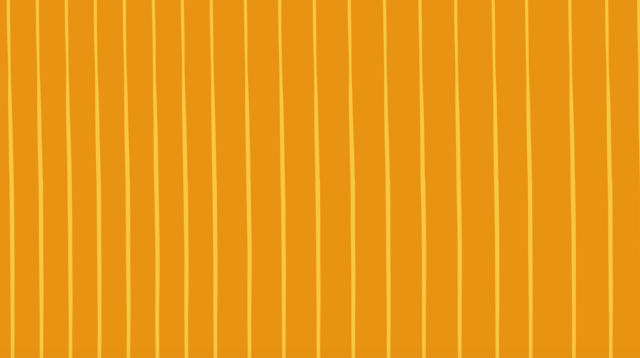
Reproduce this pattern procedurally as a Shadertoy shader.

```glsl
// Hand-drawn yellow vertical stripes on an orange ground, spaced wider to the right.
#define STRIPES 20
#define FIRST_X 0.0126
#define GAP 0.0453
#define EVEN_COUNT 7.0
#define DRIFT 0.0069
#define THIN 0.0024
#define SWELL 0.0009
#define WOBBLE 0.0011
#define NICK 0.0007
#define GROUND vec3(0.91, 0.58, 0.07)
#define STRIPE vec3(0.98, 0.78, 0.26)

float hash(vec2 p) {
    return fract(sin(dot(p, vec2(127.1, 311.7))) * 43758.5);
}

// Gradient noise along y, with a separate lane per seed
float gradientNoise(float y, float seed) {
    float cell = floor(y), f = y - cell;
    float a = (hash(vec2(cell, seed)) * 2.0 - 1.0) * f;
    float b = (hash(vec2(cell + 1.0, seed)) * 2.0 - 1.0) * (f - 1.0);
    return mix(a, b, f * f * f * (f * (f * 6.0 - 15.0) + 10.0));
}

// Top position: even gaps, then widening ones with two irregular spots
float stripeX(float i) {
    float k = max(i - EVEN_COUNT, 0.0);
    float widening = 0.0077 * k + 0.00022 * k * k;
    float pinch = i - 15.5, bulge = i - 17.5;
    float uneven = 0.0086 * exp(-pow(abs(bulge), 4.0))
                 - 0.0053 * pinch * exp(-2.0 * pow(abs(pinch), 4.0));
    return FIRST_X + GAP * i + widening + uneven;
}

// Coverage of one stripe; down runs from 0 at the top to 1 at the bottom
float stripeMask(float x, float down, float i, float feather) {
    float center = stripeX(i) + DRIFT * smoothstep(-0.15, 0.8, down);
    center += WOBBLE * gradientNoise(down * 5.0, i);
    float d = x - center;

    // Thicker through the middle, tapering toward both ends
    float swell = smoothstep(0.14, 0.45, down) * (1.0 - 0.6 * smoothstep(0.7, 1.0, down));
    float halfWidth = THIN + SWELL * swell;
    halfWidth -= 0.0004 * smoothstep(0.1, 0.0, abs(down - 0.19));
    halfWidth += 0.3 * WOBBLE * gradientNoise(down * 8.0, i + 40.0);

    // Small notch on the right edge
    float nick = smoothstep(0.495, 0.505, down) * (1.0 - smoothstep(0.505, 0.7, down));
    halfWidth += NICK * nick * hash(vec2(i, 9.0)) * step(0.0, d);
    return smoothstep(-feather, feather, halfWidth - abs(d));
}

void mainImage(out vec4 fragColor, in vec2 fragCoord) {
    vec2 uv = fragCoord / iResolution.xy;
    float down = 1.0 - uv.y;
    float feather = 0.9 / iResolution.x;

    float mask = 0.0;
    for (int i = 0; i < STRIPES; i++) {
        mask = max(mask, stripeMask(uv.x, down, float(i), feather));
    }

    vec3 color = mix(GROUND, STRIPE, mask);
    color *= 1.0 - 0.015 * smoothstep(0.96, 1.0, down); // faint lower edge shade
    fragColor = vec4(color, 1.0);
}
```
